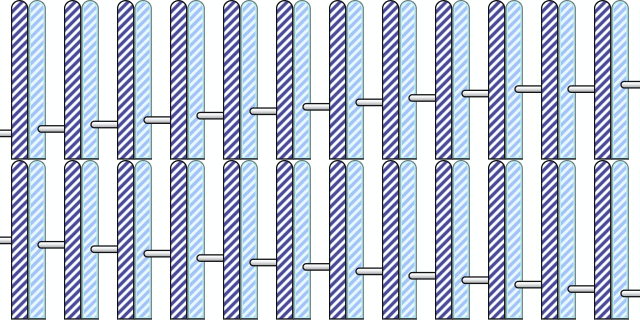
This pattern is drawn by a Shadertoy shader. Its source:

```glsl
// Lengths are in design units: 256 per canvas height
const float CANVAS_H = 256.0;
const float ROW_H = 128.0;
const float PERIOD = 42.4;
const float FIRST_POST = 8.7;
const float POST_R = 7.0;
const float POST_BOTTOM = 127.7;
const float LINE_W = 1.05;
const float STRIPE_PERIOD = 7.07;
const float STRIPE_DUTY = 0.53;
const float ROD_START = 21.2;
const float ROD_R = 3.1;
const float ROD_STEP = 3.54;
const float ROD_LOW = 106.7;   // first rod of the upper row, from the row top
const float ROD_HIGH = 64.3;   // first rod of the lower row
const float ROD_PAUSE = 10.5;  // the rising run holds level for one step here

const vec3 WHITE = vec3(0.995, 1.0, 1.0);
const vec3 INK = vec3(0.07, 0.07, 0.08);
const vec3 NAVY = vec3(0.29, 0.29, 0.58);
const vec3 LAVENDER = vec3(0.68, 0.69, 0.88);
const vec3 SKY = vec3(0.64, 0.77, 0.97);
const vec3 PALE = vec3(0.91, 0.97, 0.99);
const vec3 CYAN = vec3(0.72, 0.94, 0.96);
const vec3 GREY_LINE = vec3(0.42, 0.47, 0.47);
const vec3 ROD_SHADE = vec3(0.70, 0.71, 0.72);

float coverage(float d, float px) {
    return clamp(0.5 - d / px, 0.0, 1.0);
}

// Round-topped post; q.x from its axis, q.y down from the row top
float postDistance(vec2 q) {
    float side = length(vec2(q.x, min(q.y - POST_R, 0.0))) - POST_R;
    return max(side, q.y - POST_BOTTOM);
}

// Signed distance to the rising diagonal bands
float stripeDistance(vec2 q) {
    float phase = fract((q.x + q.y) / STRIPE_PERIOD) - 0.5;
    return (abs(phase) - 0.5 * STRIPE_DUTY) * STRIPE_PERIOD * 0.7071;
}

// Rod with a round left end, running on to the next post
float rodDistance(vec2 q) {
    return length(vec2(min(q.x - ROD_START - ROD_R, 0.0), q.y)) - ROD_R;
}

float rodHeight(float index, float row) {
    float rising = ROD_LOW - ROD_STEP * (index - step(ROD_PAUSE, index));
    float falling = ROD_HIGH + ROD_STEP * index;
    return row < 0.5 ? rising : falling;
}

vec3 drawDarkPost(vec3 col, vec2 q, float px) {
    float d = postDistance(q);
    float s = stripeDistance(q);
    vec3 fill = mix(WHITE, LAVENDER, coverage(s - 0.25, px));
    fill = mix(fill, NAVY, coverage(s + 0.2, px));
    fill = mix(INK, fill, coverage(d + LINE_W, px));
    return mix(col, fill, coverage(d, px));
}

vec3 drawLightPost(vec3 col, vec2 q, float px) {
    float d = postDistance(q);
    vec3 fill = mix(PALE, SKY, coverage(stripeDistance(q), px));
    // Cyan rim inside a thin grey outline, inked along the foot
    fill = mix(CYAN, fill, coverage(d + 2.0, px));
    fill = mix(GREY_LINE, fill, coverage(d + 0.9, px));
    fill = mix(fill, INK, coverage(POST_BOTTOM - LINE_W - q.y, px));
    return mix(col, fill, coverage(d, px));
}

vec3 drawRod(vec3 col, vec2 q, float px) {
    float d = rodDistance(q);
    vec3 fill = mix(WHITE, ROD_SHADE, smoothstep(-0.6 * ROD_R, 0.8 * ROD_R, q.y));
    fill = mix(INK, fill, coverage(d + LINE_W, px));
    return mix(col, fill, coverage(d, px));
}

void mainImage(out vec4 fragColor, in vec2 fragCoord) {
    float px = CANVAS_H / iResolution.y;
    vec2 p = fragCoord * px;
    p.y = CANVAS_H - p.y;

    // Repeat cell: a pair of posts and the rod to its right
    float column = floor((p.x - FIRST_POST) / PERIOD);
    float row = floor(p.y / ROW_H);
    vec2 cell = vec2(p.x - FIRST_POST - column * PERIOD, p.y - row * ROW_H);

    vec3 col = WHITE;
    col = drawLightPost(col, cell - vec2(3.0 * POST_R, 0.0), px);
    col = drawDarkPost(col, cell - vec2(POST_R, 0.0), px);
    col = drawRod(col, cell - vec2(0.0, rodHeight(column + 1.0, row)), px);
    fragColor = vec4(col, 1.0);
}
```
